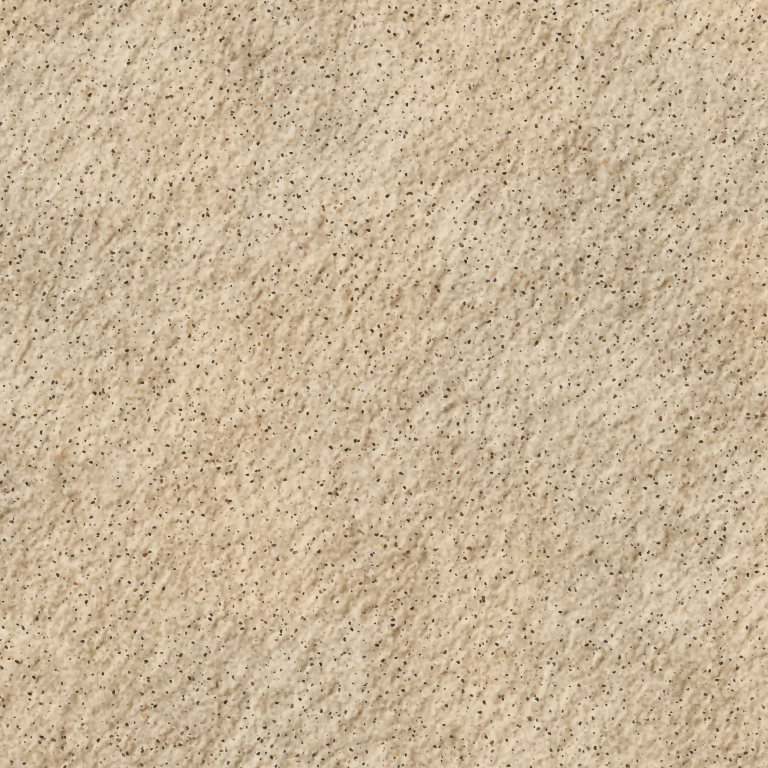
Reproduce this texture procedurally as a Shadertoy shader.

```glsl
// Fine sandstone: a warm beige surface with small lit bumps and faint mottling,
// peppered with dark, rust, ochre and pale grains. Soft cellular noise makes the
// relief and tones; jittered cells hold the scattered grains.

const vec3 STONE = vec3(0.815, 0.735, 0.622);      // mean colour of the bare stone
const vec3 TONE_STEP = vec3(0.051, 0.057, 0.062);  // colour change per unit of tone
const vec3 DARK = vec3(0.20, 0.155, 0.11);
const vec3 UMBER = vec3(0.40, 0.31, 0.21);
const vec3 RUST = vec3(0.42, 0.23, 0.13);
const vec3 OCHRE = vec3(0.80, 0.60, 0.36);
const vec3 PALE = vec3(0.91, 0.87, 0.80);

const vec2 GRAIN_DIR = vec2(0.50, 0.866);          // long axis of the bumps
const float GRAIN_STRETCH = 1.35;
const vec2 LIGHT_STEP = vec2(-0.42, 0.30);         // towards the light, in cells

// Cells across the canvas
const float BROAD_CELLS = 7.0;
const float PATCH_CELLS = 32.0;
const float BUMP_CELLS = 72.0;
const float PIT_CELLS = 145.0;
const float SAND_CELLS = 230.0;

vec3 hash3(vec2 cell) {
    vec3 q = fract(vec3(cell.xyx) * vec3(0.1031, 0.1030, 0.0973));
    q += dot(q, q.yxz + 33.33);
    return fract((q.xxy + q.yzz) * q.zyx);
}

// Cellular noise: random cell tones blended by distance, centred on zero
float softCells(vec2 p, float seed) {
    vec2 base = floor(p);
    float sum = 0.0, total = 0.0;
    for (int y = -1; y <= 1; y++)
    for (int x = -1; x <= 1; x++) {
        vec2 cell = base + vec2(x, y);
        vec3 rnd = hash3(cell + seed);
        vec2 d = cell + rnd.xy - p;
        float weight = exp(-6.0 * dot(d, d));
        sum += weight * rnd.z;
        total += weight;
    }
    return sum / total - 0.5;
}

// Light minus shade across the bumps
float relief(vec2 p, float seed) {
    return softCells(p, seed) - softCells(p + LIGHT_STEP, seed);
}

// Coverage of scattered, slightly lumpy grains; radii are in cells
float grains(vec2 uv, float cells, float share, vec2 radii, float seed) {
    vec2 p = uv * cells;
    vec2 base = floor(p);
    float edge = 0.75 * cells / iResolution.y;
    float cover = 0.0;
    for (int y = -1; y <= 1; y++)
    for (int x = -1; x <= 1; x++) {
        vec2 cell = base + vec2(x, y);
        vec3 place = hash3(cell + seed);
        vec3 form = hash3(cell + seed + 57.0);
        vec2 d = p - cell - place.xy;
        float angle = atan(d.y, d.x + 1e-5);
        float lump = 1.0 + 0.22 * sin(2.0 * angle + 6.28 * form.x)
                         + 0.12 * sin(3.0 * angle + 6.28 * form.y);
        float radius = mix(radii.x, radii.y, form.z * form.z) * lump;
        float mask = 1.0 - smoothstep(radius - edge, radius + edge, length(d));
        cover = max(cover, mask * step(place.z, share) * mix(0.7, 1.0, form.y));
    }
    return cover;
}

void mainImage(out vec4 fragColor, in vec2 fragCoord) {
    vec2 uv = fragCoord / iResolution.y;

    // Bump space, stretched along the grain
    vec2 across = vec2(GRAIN_DIR.y, -GRAIN_DIR.x);
    vec2 bumpUv = uv + GRAIN_DIR * dot(uv, GRAIN_DIR) * (1.0 / GRAIN_STRETCH - 1.0)
                + across * dot(uv, across) * 0.1;

    // Stone tone: mottling, lit relief and sandy texture
    float tone = 1.1 * softCells(uv * BROAD_CELLS, 11.0)
               + 1.4 * softCells(bumpUv * PATCH_CELLS, 23.0)
               + 2.4 * relief(bumpUv * BUMP_CELLS, 37.0)
               + 2.5 * relief(bumpUv * PIT_CELLS, 41.0)
               + 2.3 * softCells(uv * SAND_CELLS, 53.0);
    tone -= 0.12 * tone * tone;
    vec3 color = STONE + TONE_STEP * tone;

    // Slow drift between warmer and greyer stone
    color += vec3(0.02, 0.0, -0.02) * softCells(uv * BROAD_CELLS * 0.8, 71.0);

    // Scattered mineral grains
    color = mix(color, PALE, 0.65 * grains(uv, 42.0, 0.20, vec2(0.08, 0.19), 101.0));
    color = mix(color, OCHRE, 0.75 * grains(uv, 46.0, 0.14, vec2(0.07, 0.14), 211.0));
    color = mix(color, UMBER, 0.60 * grains(uv, 125.0, 0.26, vec2(0.10, 0.19), 307.0));
    color = mix(color, RUST, 0.85 * grains(uv, 44.0, 0.11, vec2(0.06, 0.13), 401.0));
    color = mix(color, DARK, 0.90 * grains(uv, 86.0, 0.42, vec2(0.09, 0.20), 503.0));

    fragColor = vec4(clamp(color, 0.0, 1.0), 1.0);
}
```
